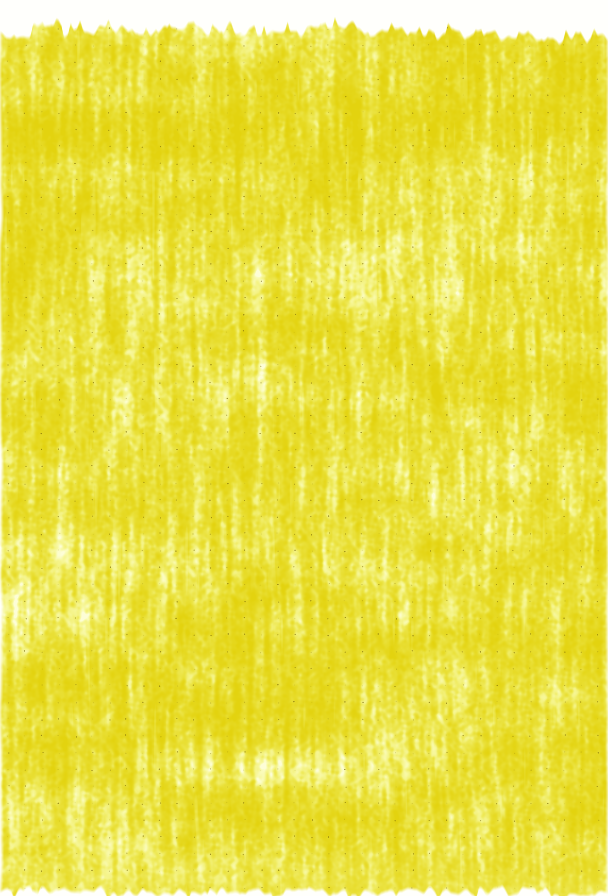
Give the GLSL for this texture, as a WebGL 1 fragment shader.

```glsl
precision highp float;
uniform vec2 u_resolution;

float hash(vec2 p) {
  vec3 q = fract(vec3(p.xyx) * vec3(0.1031, 0.1030, 0.0973));
  q += dot(q, q.yzx + 33.33);
  return fract((q.x + q.y) * q.z);
}

float noise(vec2 p) {
  vec2 i = floor(p), f = fract(p);
  f = f * f * (3.0 - 2.0 * f);
  return mix(mix(hash(i), hash(i + vec2(1.0, 0.0)), f.x),
             mix(hash(i + vec2(0.0, 1.0)), hash(i + vec2(1.0, 1.0)), f.x), f.y);
}

// Noise centred on zero, with its own frequency and seed
float layer(vec2 p, vec2 frequency, float seed) {
  return noise(p * frequency + seed) - 0.5;
}

// Uneven stroke ends of mixed width, with a few longer spikes
float tipLength(float x, float seed) {
  float spike = noise(vec2(x * 190.0, seed + 31.0));
  return layer(vec2(x, 0.0), vec2(125.0, 0.0), seed) + 0.7 * spike * spike * spike;
}

// Share of paper left bare between the vertical strokes
float bareness(vec2 p) {
  vec2 q = p + vec2(0.005 * layer(p, vec2(9.0, 7.0), 71.0), 0.0);
  float stroke = 1.15 * layer(q, vec2(165.0, 13.0), 11.0)
               + 0.9 * layer(q, vec2(240.0, 34.0), 23.0)
               + 0.5 * layer(q, vec2(75.0, 9.0), 31.0);
  vec2 turned = vec2(0.8 * p.x + 0.6 * p.y, 0.8 * p.y - 0.6 * p.x);
  float grain = 0.85 * layer(turned, vec2(250.0), 37.0)
              + 0.7 * layer(p, vec2(215.0, 150.0), 47.0);
  float band = 1.0 * layer(p, vec2(3.5, 21.0), 43.0)
             + 0.75 * layer(p, vec2(14.0, 36.0), 59.0)
             + 0.5 * layer(p, vec2(5.0, 6.0), 67.0);
  float gaps = smoothstep(0.82, 1.0, noise(q * vec2(150.0, 20.0) + 83.0));
  return 0.222 * exp(stroke + grain + band) + 0.12 * gaps;
}

// Yellow pigment thinning to white paper
vec3 pigment(float bare) {
  float cover = 1.0 - bare;
  return vec3(1.0 - 0.12 * pow(cover, 1.4), 1.0 - 0.195 * pow(cover, 1.9), bare);
}

void main() {
  vec2 p = gl_FragCoord.xy / u_resolution.y;
  float width = u_resolution.x / u_resolution.y;
  float pixel = 1.0 / u_resolution.y;
  float soft = max(0.003, pixel);

  // Ragged outline of the shaded area
  float top = 0.964 - 0.009 * smoothstep(0.4, 0.62, p.x)
            + 0.014 * tipLength(p.x, 5.0) + 0.006 * layer(p, vec2(16.0, 0.0), 7.0);
  float bottom = 0.005 - 0.010 * tipLength(p.x, 9.0)
               + 0.008 * layer(p, vec2(12.0, 0.0), 13.0);
  float sideWobble = 0.003 * noise(vec2(p.y * 25.0, 3.0));
  float inside = smoothstep(-soft, soft, top - p.y)
               * smoothstep(-soft, soft, p.y - bottom)
               * smoothstep(-soft, soft, p.x - sideWobble)
               * smoothstep(-soft, soft, width - p.x - 0.5 * sideWobble);

  // Paler tone near the lower stroke ends, with the brightest gaps held back
  float bare = bareness(p) + 0.10 * (1.0 - smoothstep(0.0, 0.06, p.y));
  bare -= 0.45 * max(bare - 0.5, 0.0);
  vec3 color = pigment(clamp(bare, 0.06, 0.84));

  // Faint grid of dark pinpricks
  vec2 grid = p / 0.0188;
  vec2 cell = floor(grid);
  vec2 shift = 0.12 * (vec2(hash(cell + 17.0), hash(cell + 29.0)) - 0.5);
  float dotDistance = length(fract(grid) - 0.5 - shift) * 0.0188;
  float prick = 1.0 - smoothstep(0.0003, max(pixel * 0.6, 0.0012), dotDistance);
  float strength = hash(cell + 41.0);
  color = mix(color, vec3(0.45, 0.38, 0.02), prick * mix(0.08, 0.65, strength * strength));

  gl_FragColor = vec4(mix(vec3(1.0, 1.0, 0.99), color, inside), 1.0);
}
```
